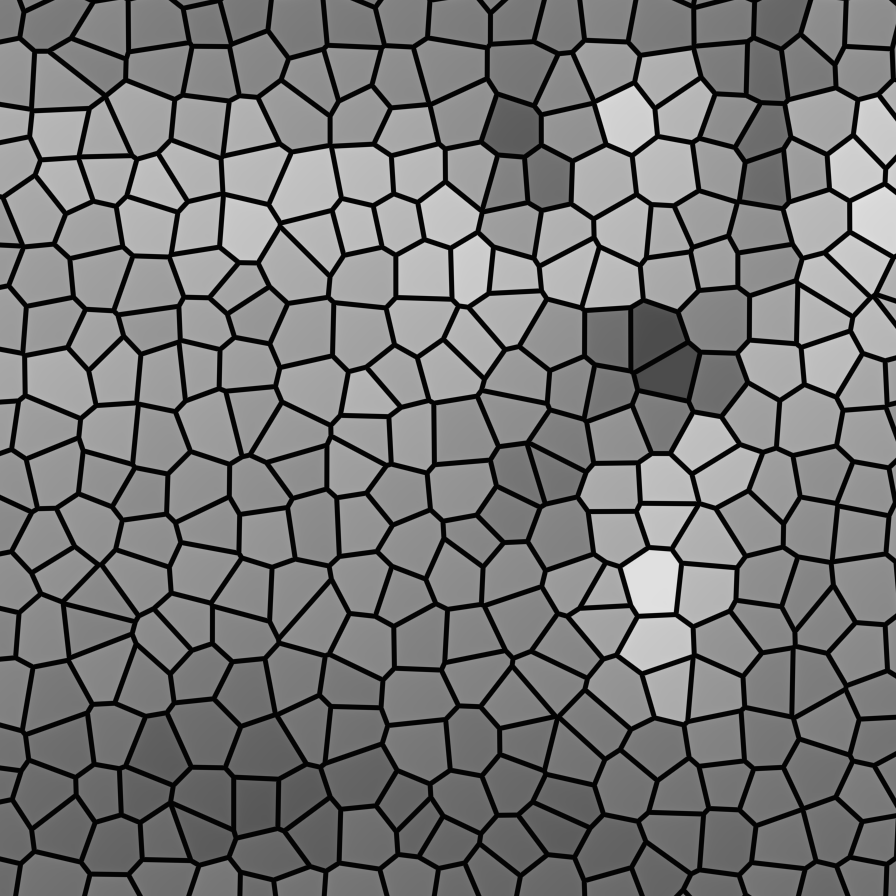
Reproduce this pattern procedurally as a WebGL 1 fragment shader.

```glsl
precision highp float;
// Grey cobblestone mosaic: a jittered-grid Voronoi diagram with black grout.
// Each stone takes one flat tone, sampled at its seed from a field of soft
// light and dark patches, with a faint bevel along its rim.
uniform vec2 u_resolution;

const float CELLS = 17.5;          // stones across the canvas
const vec2 GRID_SHIFT = vec2(0.51, 0.40);
const float JITTER = 0.72;         // seed wander inside its grid square
const float GROUT = 0.049;         // half width of a joint, in cells
const float GROUT_TONE = 0.01;
const float TONE_VARIATION = 0.05;
const float RIM_LIGHT = 0.035;
const float RIM_FALLOFF = 16.0;
const float SLOPE = 0.025;         // tilt of tone across a stone

vec2 hash2(vec2 p) {
  vec3 q = fract(p.xyx * vec3(0.1031, 0.1030, 0.0973));
  q += dot(q, q.yzx + 33.33);
  return fract((q.xx + q.yz) * q.zy);
}

vec2 seedIn(vec2 square) {
  return square + 0.5 + JITTER * (hash2(square + 41.0) - 0.5);
}

// Soft elliptical patch of light.
float patchAt(vec2 p, vec2 center, vec2 radius) {
  vec2 d = (p - center) / radius;
  return exp(-dot(d, d));
}

// Large-scale brightness over the canvas.
float toneField(vec2 p) {
  float tone = mix(0.44, 0.575, smoothstep(0.0, 0.5, p.y));
  tone -= 0.09 * smoothstep(0.86, 1.0, p.y);

  // Pale areas
  tone += 0.20 * patchAt(p, vec2(0.30, 0.77), vec2(0.20, 0.09));
  tone += 0.20 * patchAt(p, vec2(0.51, 0.70), vec2(0.06, 0.12));
  tone += 0.27 * patchAt(p, vec2(0.71, 0.86), vec2(0.08, 0.07));
  tone += 0.27 * patchAt(p, vec2(0.98, 0.78), vec2(0.09, 0.13));
  tone += 0.18 * patchAt(p, vec2(0.68, 0.71), vec2(0.09, 0.07));
  tone += 0.34 * patchAt(p, vec2(0.735, 0.33), vec2(0.065, 0.11));
  tone += 0.20 * patchAt(p, vec2(0.78, 0.49), vec2(0.07, 0.045));
  tone += 0.13 * patchAt(p, vec2(0.91, 0.60), vec2(0.09, 0.07));
  tone += 0.11 * patchAt(p, vec2(0.03, 0.84), vec2(0.09, 0.07));
  tone += 0.09 * patchAt(p, vec2(0.08, 0.57), vec2(0.17, 0.06));
  tone += 0.09 * patchAt(p, vec2(0.41, 0.56), vec2(0.06, 0.07));

  // Shaded areas
  tone -= 0.29 * patchAt(p, vec2(0.59, 0.84), vec2(0.05, 0.08));
  tone -= 0.42 * patchAt(p, vec2(0.745, 0.595), vec2(0.07, 0.055));
  tone -= 0.22 * patchAt(p, vec2(0.86, 0.86), vec2(0.04, 0.12));
  tone -= 0.12 * patchAt(p, vec2(0.60, 0.46), vec2(0.06, 0.07));
  tone -= 0.12 * patchAt(p, vec2(0.26, 0.14), vec2(0.16, 0.08));
  tone -= 0.06 * patchAt(p, vec2(0.60, 0.08), vec2(0.14, 0.10));
  return tone;
}

void main() {
  vec2 uv = gl_FragCoord.xy / u_resolution;
  vec2 p = uv * CELLS + GRID_SHIFT;
  vec2 square = floor(p);

  // Nearest seed
  float nearest = 100.0;
  vec2 seed = p;
  vec2 home = square;
  for (int j = -1; j <= 1; j++) {
    for (int i = -1; i <= 1; i++) {
      vec2 id = square + vec2(float(i), float(j));
      vec2 candidate = seedIn(id);
      vec2 d = candidate - p;
      if (dot(d, d) < nearest) {
        nearest = dot(d, d);
        seed = candidate;
        home = id;
      }
    }
  }

  // Distance to the closest bisector with a neighbouring seed
  float edge = 100.0;
  for (int j = -2; j <= 2; j++) {
    for (int i = -2; i <= 2; i++) {
      vec2 other = seedIn(home + vec2(float(i), float(j)));
      vec2 across = other - seed;
      if (dot(across, across) > 0.0001) {
        edge = min(edge, dot(0.5 * (seed + other) - p, normalize(across)));
      }
    }
  }

  // Stone tone and bevel
  float tone = toneField((seed - GRID_SHIFT) / CELLS);
  tone += TONE_VARIATION * (hash2(home + 7.0).x - 0.5);
  tone += SLOPE * dot(p - seed, vec2(-0.7, 0.7));
  tone += RIM_LIGHT * exp(-RIM_FALLOFF * max(edge - GROUT, 0.0));
  tone = clamp(tone, 0.30, 0.88);

  // Grout with smooth edges
  float soft = 0.75 * CELLS / min(u_resolution.x, u_resolution.y);
  float stone = smoothstep(GROUT - soft, GROUT + soft, edge);
  gl_FragColor = vec4(vec3(mix(GROUT_TONE, tone, stone)), 1.0);
}
```
